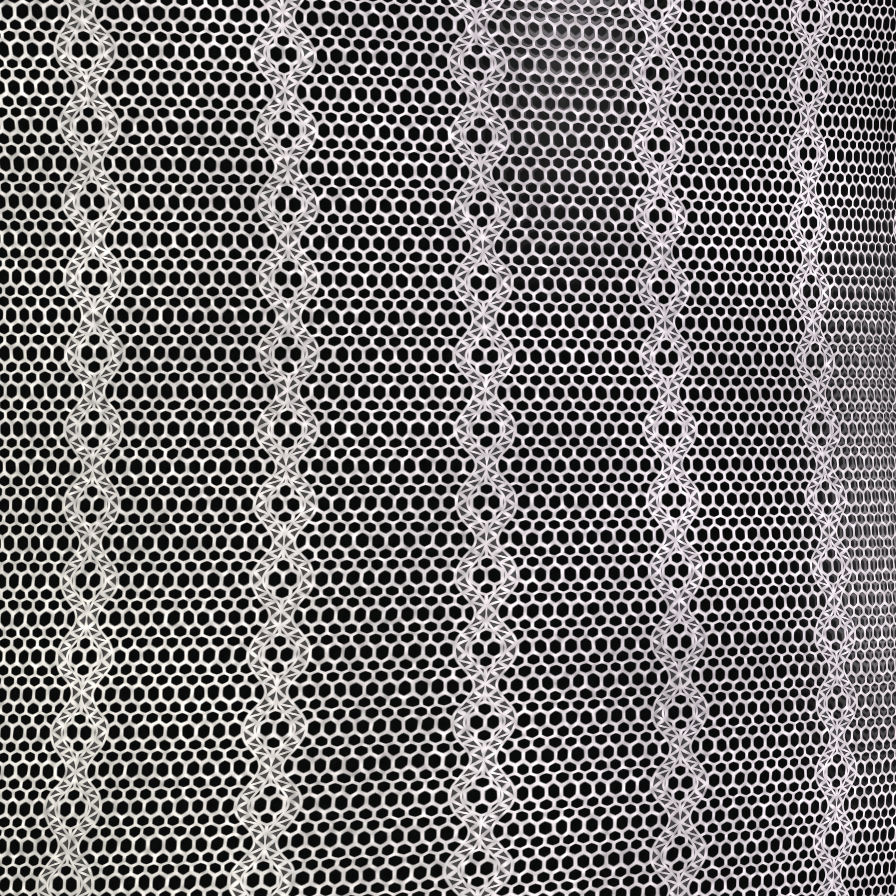
Write a WebGL 2 fragment shader that draws this texture.

```glsl
#version 300 es
precision highp float;
// Pale knitted net over black, with five wavering columns of chained lace diamonds.

#define CELLS 13.0       // net cells from one column to the next
#define ROWS 6.0         // net rows per diamond
#define DIAMONDS 11.8    // diamonds down the left side
#define SQUEEZE 1.5      // extra diamonds toward the right side
#define HOLE 0.31        // radius of the dark part of a cell
#define SOFT 0.14        // width of the thread shading
#define ROW_SWELL 0.25   // how much taller every third row is
#define BAND 0.40        // half width of a lace strand
#define WOBBLE 0.16      // irregularity of the knit
#define WEAR 0.34        // brightness variation of the yarn

uniform vec2 u_resolution;
out vec4 outColor;

const float TAU = 6.2831853;
const float ROW_PITCH = 0.8660254;
const vec3 GROUND = vec3(0.040, 0.042, 0.042);
const vec3 YARN_WARM = vec3(0.96, 0.945, 0.91);
const vec3 YARN_PINK = vec3(0.96, 0.92, 0.95);

vec2 hashGradient(vec2 p) {
  vec3 q = fract(vec3(p.xyx) * vec3(0.1031, 0.1030, 0.0973));
  q += dot(q, q.yzx + 33.33);
  return fract((q.xx + q.yz) * q.zy) * 2.0 - 1.0;
}

// Gradient noise, roughly -0.7 to 0.7
float noise(vec2 p) {
  vec2 i = floor(p), f = fract(p);
  vec2 w = f * f * f * (f * (f * 6.0 - 15.0) + 10.0);
  vec2 e = vec2(0.0, 1.0);
  float low = mix(dot(hashGradient(i), f), dot(hashGradient(i + e.yx), f - e.yx), w.x);
  float high = mix(dot(hashGradient(i + e), f - e), dot(hashGradient(i + 1.0), f - 1.0), w.x);
  return mix(low, high, w.y);
}

// Sideways drape of the cloth, s runs from -1 (bottom) to 1 (top)
float drape(float x, float s) {
  float lean = 0.013 * sin(5.3 * x + 0.4) * s;
  float bow = (0.028 * x - 0.026) * s * s;
  float sway = -0.014 * x * x * x * x * sin(0.5 * TAU * s);
  return lean + bow + sway;
}

// Column number at x: inverts the cubic column spacing by Newton steps
float columnAt(float x) {
  float u = (x - 0.104) / 0.205;
  for (int i = 0; i < 5; i++) {
    float error = 0.104 + u * (0.2055 + u * (0.0143 - 0.0037 * u)) - x;
    u -= error / (0.2055 + u * (0.0286 - 0.0111 * u));
  }
  return u;
}

// Thread coverage of a staggered hexagonal net with rounded holes
float net(vec2 p, float soft) {
  vec2 tile = vec2(1.0, 2.0 * ROW_PITCH);
  vec2 a = mod(p, tile) - 0.5 * tile;
  vec2 b = mod(p - 0.5 * tile, tile) - 0.5 * tile;
  vec2 q = abs(dot(a, a) < dot(b, b) ? a : b);
  float hexagon = max(q.x, 0.5 * q.x + ROW_PITCH * q.y);
  float radius = mix(hexagon, length(q), 0.35);
  return smoothstep(HOLE, HOLE + soft, radius);
}

// Lace strands around a column: x is coverage, y is the mask of the band
vec2 lace(float x, float y, float phase, float soft) {
  float center = 0.98 + 0.64 * cos(phase);
  float slope = 0.64 * TAU / (ROWS * ROW_PITCH) * sin(phase);
  float d = (abs(x) - center) / sqrt(1.0 + slope * slope);
  float mask = 1.0 - smoothstep(BAND, BAND + soft, abs(d));
  float rail = smoothstep(0.5 * BAND, 0.5 * BAND + soft, abs(d));
  float zigzag = abs(fract(y * 1.3) - 0.5) * 4.0 - 1.0;
  float stitch = 1.0 - smoothstep(0.05, 0.05 + soft, abs(d - 0.3 * zigzag) / 1.85);
  return vec2(max(max(rail, stitch), 0.3), mask);
}

void main() {
  vec2 uv = gl_FragCoord.xy / u_resolution;

  // Cloth coordinates: column number and diamond number
  float column = columnAt(uv.x - drape(uv.x, 2.0 * uv.y - 1.0));
  float diamond = (uv.y - 0.521) * (DIAMONDS + SQUEEZE * uv.x * uv.x);

  // Net coordinates in cells, with taller rows and uneven knit
  float row = diamond * ROWS;
  row -= ROW_SWELL * 3.0 / TAU * sin(TAU * row / 3.0);
  vec2 p = vec2(column * CELLS, row * ROW_PITCH);
  p += WOBBLE * vec2(noise(p * 0.7), noise(p * 0.7 + 41.0));
  float soft = max(SOFT, 1.2 * fwidth(p.x));

  // Net and lace
  float thread = net(p + vec2(0.5, 0.0), soft);
  vec2 strand = lace(p.x - round(column) * CELLS, p.y, TAU * diamond, soft);
  float cover = mix(thread, strand.x, strand.y);

  // A second layer shows through the folds at the upper middle and right edge
  float foldX = (uv.x - 0.63) / 0.075;
  float fold = exp(-foldX * foldX) * smoothstep(0.60, 1.0, uv.y);
  fold += smoothstep(0.86, 1.0, uv.x) * smoothstep(0.0, 0.35, uv.y)
        * (1.0 - smoothstep(0.55, 0.9, uv.y));
  float behind = net(p * vec2(1.04, 0.97) + vec2(0.2, 0.6), soft);
  cover = max(cover, fold * (0.18 + 0.4 * behind));

  // Yarn tint and wear
  float wear = 0.92 + WEAR * noise(p * 1.9 + 7.0) + 0.15 * noise(uv * 6.0);
  vec3 yarn = mix(YARN_WARM, YARN_PINK, smoothstep(0.1, 0.9, uv.x + 0.3 * uv.y));
  vec3 ground = GROUND * (1.0 + 0.5 * noise(p * 2.3));
  outColor = vec4(mix(ground, min(yarn * wear, 1.0), cover), 1.0);
}
```
